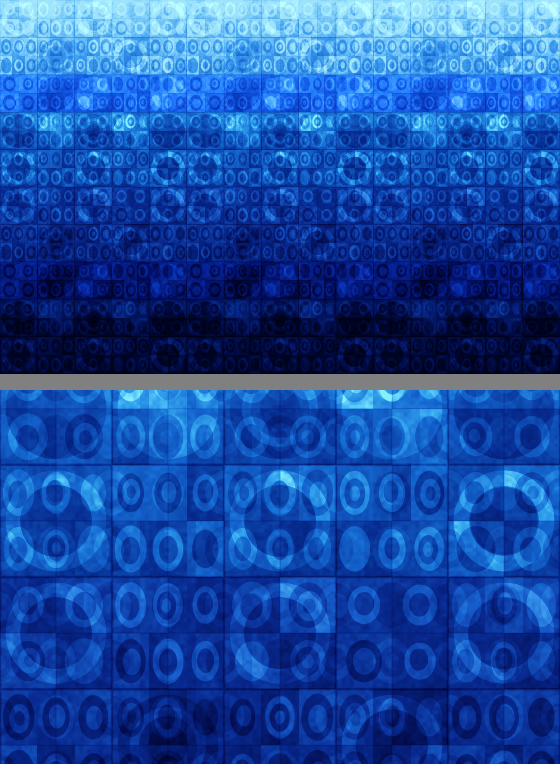
Top, the full canvas; bottom, a detail of the centre.
Reproduce this pattern procedurally as a Shadertoy shader.

```glsl
float hash(vec2 p) {
    vec3 q = fract(p.xyx * vec3(0.1031, 0.1030, 0.0973));
    q += dot(q, q.yzx + 33.33);
    return fract((q.x + q.y) * q.z);
}

float noise(vec2 p) {
    vec2 i = floor(p), f = fract(p);
    f = f * f * (3.0 - 2.0 * f);
    return mix(mix(hash(i), hash(i + vec2(1, 0)), f.x),
               mix(hash(i + vec2(0, 1)), hash(i + vec2(1, 1)), f.x), f.y);
}

float fill(float d, float aa) { return smoothstep(aa, -aa, d); }

float ring(float d, float halfWidth, float aa) { return fill(abs(d) - halfWidth, aa); }

// Large motif of each cell in the 5 x 5 block:
// 0 empty, 1 ring, 2 dark disk, 3 light disk, 4 target, 5 ring with dark core
const int MOTIFS[25] = int[25](
    1, 0, 1, 0, 1,
    0, 4, 0, 1, 0,
    0, 2, 3, 0, 3,
    2, 3, 4, 3, 2,
    1, 0, 1, 0, 5);

float largeMotif(vec2 p, int kind, float aa) {
    float r = length(p - 0.5);
    float disk = fill(r - 0.45, aa);
    if (kind == 1) return 0.8 * ring(r - 0.385, 0.065, aa) - 0.2 * disk;
    if (kind == 2) return -0.6 * disk;
    if (kind == 3) return 0.5 * disk;
    if (kind == 4) return 0.5 * ring(r - 0.3, 0.04, aa) - 0.45 * disk - 0.35 * fill(r - 0.18, aa);
    if (kind == 5) return 0.8 * ring(r - 0.38, 0.07, aa) - 0.5 * fill(r - 0.3, aa);
    return 0.0;
}

// Shaded panels, each holding an oval with an off-centre core
float ovalPanels(vec2 p, vec2 id, float columns, float aa) {
    vec2 grid = vec2(columns, 2.0);
    vec2 panel = floor(p * grid);
    vec2 q = (fract(p * grid) - 0.5) / grid;
    vec2 seed = id * 11.0 + panel * 3.0 + columns;
    float shade = hash(seed), pick = hash(seed + 51.7), size = hash(seed + 97.3);
    vec2 radius = vec2(0.43 / columns, 0.21) * mix(0.78, 1.0, size);
    radius.x = min(radius.x, radius.y * 0.85);
    float outer = (length(q / radius) - 1.0) * radius.x;
    vec2 coreRadius = radius * mix(0.5, 0.7, pick);
    vec2 shift = (vec2(shade, size) - 0.5) * 0.03;
    float core = (length((q - shift) / coreRadius) - 1.0) * coreRadius.x;
    float light = step(shade, 0.62) * 2.0 - 1.0;
    float oval = fill(outer, aa) - step(0.25, pick) * fill(core, aa);
    oval += step(0.7, pick) * 0.8 * fill(core + coreRadius.x * 0.5, aa);
    return light * (0.95 * oval - 0.35) + (size - 0.5) * 0.3;
}

// Night navy up to pale cyan
vec3 ramp(float t) {
    vec3 c = mix(vec3(0.0, 0.005, 0.09), vec3(0.0, 0.02, 0.16), smoothstep(-0.08, 0.04, t));
    c = mix(c, vec3(0.01, 0.05, 0.31), clamp((t - 0.04) / 0.12, 0.0, 1.0));
    c = mix(c, vec3(0.03, 0.16, 0.56), clamp((t - 0.16) / 0.24, 0.0, 1.0));
    c = mix(c, vec3(0.09, 0.38, 0.81), clamp((t - 0.40) / 0.25, 0.0, 1.0));
    c = mix(c, vec3(0.24, 0.62, 0.94), clamp((t - 0.65) / 0.17, 0.0, 1.0));
    c = mix(c, vec3(0.62, 0.89, 0.99), clamp((t - 0.82) / 0.13, 0.0, 1.0));
    return mix(c, vec3(0.74, 1.0, 1.0), smoothstep(0.97, 1.1, t));
}

void mainImage(out vec4 fragColor, in vec2 fragCoord) {
    // 15 x 10 cells from the top left; the block repeats 3 x 2 times
    vec2 uv = fragCoord / iResolution.xy;
    vec2 block = mod(vec2(uv.x * 15.0, (1.0 - uv.y) * 10.0), 5.0);
    vec2 id = floor(block), p = fract(block);
    float aa = 5.0 / iResolution.y;
    int row = int(id.y);
    int kind = MOTIFS[row * 5 + int(id.x)];

    // Quartered checks, ovals and large motifs laid over each other
    vec2 quarter = floor(p * 2.0);
    float check = mod(quarter.x + quarter.y + id.x, 2.0) * 2.0 - 1.0;
    float columns = hash(id + 4.3) > 0.3 ? 3.0 : 2.0;
    float pattern = 0.2 * check * (0.4 + hash(id + 19.0));
    pattern += (kind == 0 ? 0.95 : 0.7) * ovalPanels(p, id, columns, aa);
    pattern += 0.35 * ovalPanels(fract(p + vec2(0.25, 0.0)), id + 31.0, 2.0, aa);
    pattern += largeMotif(p, kind, aa) * (1.0 + 0.15 * check);

    // Worn print and dark seams
    float grain = noise(block * 11.0) + 1.2 * noise(block * 29.0) - 1.1;
    pattern += 0.35 * grain;
    vec2 halfEdge = 0.25 - abs(fract(p * 2.0) - 0.5) * 0.5;
    vec2 cellEdge = 0.5 - abs(p - 0.5);
    pattern -= 0.3 * fill(min(halfEdge.x, halfEdge.y) - 0.006, aa);
    pattern -= 0.5 * fill(min(cellEdge.x, cellEdge.y) - 0.012, aa);

    // Vertical light falloff with a tone and tint for each row
    float contrast = 0.19 - 0.1 * smoothstep(0.6, 1.0, uv.y) - 0.06 * smoothstep(0.3, 0.0, uv.y);
    float tone = 0.03 + 0.96 * uv.y + contrast * pattern;
    if (row == 1) tone += 0.02 * quarter.y - 0.01;
    if (row == 2) tone -= 0.035;
    if (row == 3) tone += mix(0.04, -0.06, quarter.y);
    vec3 color = ramp(tone);
    if (row == 2) color *= vec3(0.75, 0.9, 1.1);
    if (row >= 3) color *= vec3(0.85, 1.05, 1.0);
    fragColor = vec4(clamp(color, 0.0, 1.0), 1.0);
}
```
